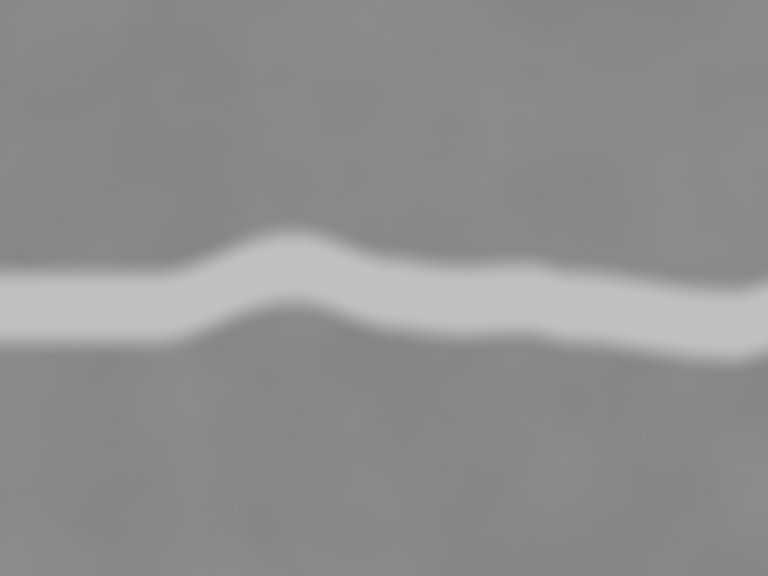
Give the GLSL for this background, as a WebGL 1 fragment shader.

```glsl
precision highp float;
// A soft pale ribbon winding across a faintly clouded grey field.

uniform vec2 u_resolution;

const vec3 FIELD_GREY = vec3(0.533);
const vec3 RIBBON_GREY = vec3(0.752);
const float RIBBON_HALF_WIDTH = 0.0605;
const float EDGE_SOFTNESS = 0.029;
const float CLOUD_STRENGTH = 0.045;

// Smooth change of height that begins at x0 and ends at x1.
float bend(float x, float x0, float x1, float rise) {
    return rise * smoothstep(x0, x1, x);
}

// Height of the ribbon's centre line.
float ribbonCentre(float x) {
    float y = 0.466;
    y += bend(x, 0.265, 0.505, 0.069);
    y += bend(x, 0.515, 0.680, -0.043);
    y += bend(x, 0.640, 0.810, -0.015);
    y += bend(x, 0.810, 0.890, 0.004);
    y += bend(x, 0.915, 0.990, -0.013);
    y += bend(x, 0.970, 1.270, -0.032);
    y += bend(x, 1.275, 1.370, 0.020);
    return y;
}

float hash(vec2 cell) {
    return fract(sin(dot(cell, vec2(127.1, 311.7))) * 43758.5);
}

// Smoothly blended random values on a unit grid, 0 to 1.
float cellNoise(vec2 p) {
    vec2 cell = floor(p);
    vec2 f = fract(p);
    f = f * f * (3.0 - 2.0 * f);
    float low = mix(hash(cell), hash(cell + vec2(1.0, 0.0)), f.x);
    float high = mix(hash(cell + vec2(0.0, 1.0)), hash(cell + vec2(1.0, 1.0)), f.x);
    return mix(low, high, f.y);
}

// Layered noise centred on zero.
float clouds(vec2 p) {
    const mat2 TURN = mat2(0.80, 0.60, -0.60, 0.80);
    float sum = 0.0;
    float weight = 0.5;
    for (int i = 0; i < 4; i++) {
        sum += weight * (cellNoise(p) - 0.5);
        p = TURN * p * 2.0 + 5.3;
        weight *= 0.5;
    }
    return sum;
}

// Coverage of a band with blurred edges.
float softBand(float offset, float halfWidth, float softness) {
    return 1.0 - smoothstep(halfWidth - softness, halfWidth + softness, abs(offset));
}

void main() {
    // Canvas units: height is one.
    vec2 p = gl_FragCoord.xy / u_resolution.y;
    p.x *= (4.0 / 3.0) * u_resolution.y / u_resolution.x;

    vec3 field = FIELD_GREY + CLOUD_STRENGTH * clouds(p * 6.0 + 2.0);
    float ribbon = softBand(p.y - ribbonCentre(p.x), RIBBON_HALF_WIDTH, EDGE_SOFTNESS);

    gl_FragColor = vec4(mix(field, RIBBON_GREY, ribbon), 1.0);
}
```
